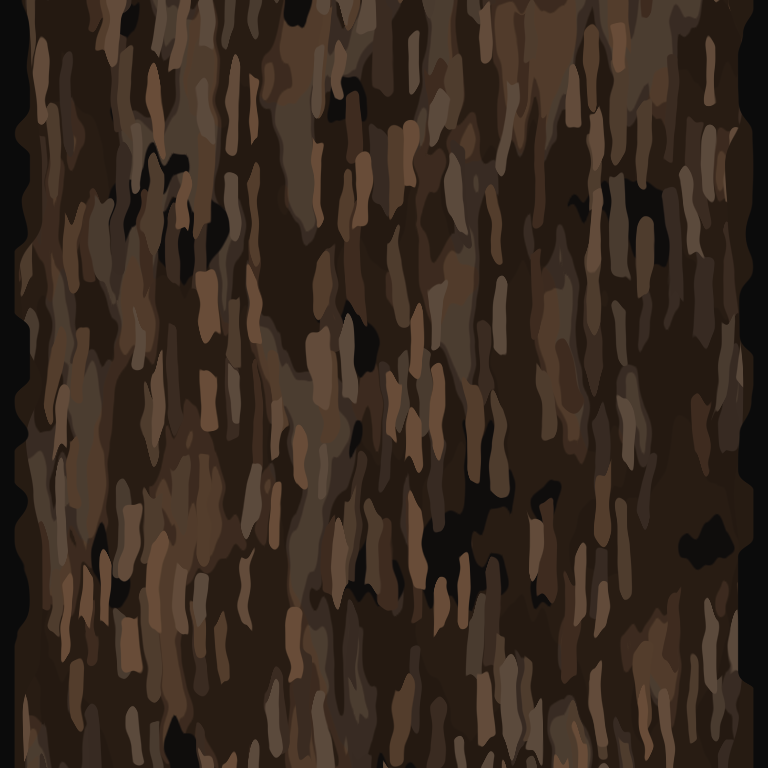
Reproduce this texture procedurally as a Shadertoy shader.

```glsl
// Dark tree bark: flat ragged vertical flakes with black hollows and side edges.

float hash(vec2 p) {
    return fract(sin(dot(p, vec2(127.1, 311.7))) * 43758.5453);
}

float noise(vec2 p) {
    vec2 i = floor(p), f = fract(p);
    f = f * f * (3.0 - 2.0 * f);
    return mix(mix(hash(i), hash(i + vec2(1, 0)), f.x),
               mix(hash(i + vec2(0, 1)), hash(i + vec2(1, 1)), f.x), f.y);
}

float fibre(vec2 p) {
    return 0.67 * noise(p) + 0.33 * noise(p * vec2(2.1, 2.3) + 17.3);
}

// Smooth coverage of the area where a field exceeds a level
float above(float field, float level) {
    float w = max(fwidth(field), 1e-4);
    return smoothstep(-w, w, field - level);
}

// One tapered flake per cell: x is coverage, y is a random tone
vec2 flakes(vec2 p, float layer, float share, float pixel) {
    vec2 grid = vec2(29.0 + 2.0 * layer, 6.0 + layer);
    p.x += 0.37 * layer / grid.x;
    float column = floor(p.x * grid.x);
    p.y += hash(vec2(column, layer + 5.0));
    vec2 id = vec2(column, floor(p.y * grid.y)) + 61.0 * layer;
    vec2 q = (fract(p * grid) - 0.5) / grid;

    float halfLength = mix(0.28, 0.47, hash(id + 3.1)) / grid.y;
    float along = q.y / halfLength;
    float taper = 1.0 + 0.45 * along * (hash(id + 7.7) - 0.5);
    float radius = mix(0.18, 0.35, hash(id + 9.4)) / grid.x * taper;
    q.x += q.y * 0.1 * (hash(id + 4.6) - 0.5);

    float d = length(vec2(q.x, max(abs(q.y) - halfLength + radius, 0.0))) - radius;
    float present = step(hash(id), share);
    return vec2(present * (1.0 - smoothstep(-pixel, pixel, d)), hash(id + 12.9));
}

void mainImage(out vec4 fragColor, in vec2 fragCoord) {
    vec2 uv = fragCoord / iResolution.xy;
    float pixel = 0.8 / iResolution.y;

    // Bend the grain and fray the flake ends
    vec2 p = uv;
    p.x += 0.020 * (noise(uv * vec2(13, 9)) - 0.5);
    p.x += 0.008 * (noise(uv * vec2(50, 38) + 8.0) - 0.5);
    p.y += 0.045 * (noise(uv * vec2(75, 10) + 21.0) - 0.5);

    vec3 black = vec3(0.060, 0.050, 0.048);
    vec3 dark  = vec3(0.148, 0.104, 0.071);
    vec3 mid   = vec3(0.230, 0.170, 0.130);
    vec3 light = vec3(0.308, 0.238, 0.180);
    vec3 high  = vec3(0.385, 0.300, 0.230);

    // Broad bark plates in stepped tones
    float warmth = above(fibre(p * vec2(10, 4) + 70.0), 0.52);
    vec3 tint = mix(vec3(0.96, 1.0, 1.05), vec3(1.03, 0.98, 0.93), warmth);
    float plate = fibre(p * vec2(23, 6.5) + 31.0);
    vec3 col = mix(dark * mix(0.95, 1.06, warmth), mid * tint, above(plate, 0.57));
    col = mix(col, light * tint, above(plate, 0.65));

    // Deep hollows
    float hollow = 1.0 - fibre(p * vec2(13, 7) + 113.0);
    col = mix(col, black, above(hollow, 0.735));

    // Narrow flakes, from shaded to bright
    for (int i = 0; i < 3; i++) {
        vec2 flake = flakes(p, float(i), 0.36, pixel);
        vec3 tone = i == 0 ? mid : (i == 1 ? light : high);
        tone *= mix(vec3(0.93, 0.97, 1.03), vec3(1.06, 1.0, 0.95), floor(flake.y * 3.0) / 2.0);
        col = mix(col, tone, flake.x);
    }

    // Ragged dark brown rim, then the black sides
    float side = min(uv.x, 1.0 - uv.x);
    float ragged = noise(vec2(step(0.5, uv.x) * 40.0 + uv.x * 9.0, uv.y * 23.0));
    float rim = side - 0.022 - 0.035 * noise(uv * vec2(20, 14) + 90.0);
    col = mix(dark, col, smoothstep(-pixel, pixel, rim));
    float edge = side - 0.019 - 0.020 * smoothstep(0.3, 0.7, ragged);
    col = mix(vec3(0.045), col, smoothstep(-pixel, pixel, edge));

    fragColor = vec4(col, 1.0);
}
```
